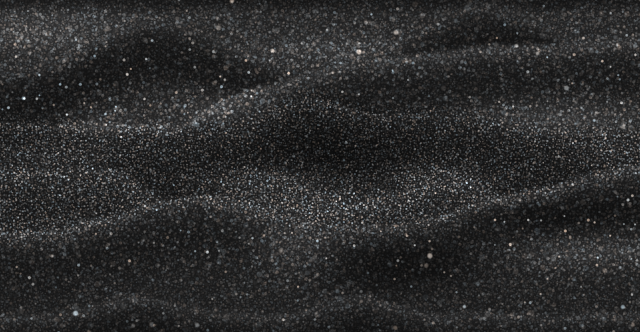
Give the GLSL for this texture, as a Shadertoy shader.

```glsl
float bump(float x, float center, float width) {
    float t = (x - center) / width;
    return exp(-t * t);
}

float patchAt(vec2 uv, vec2 center, vec2 size) {
    vec2 t = (uv - center) / size;
    return exp(-dot(t, t));
}

vec3 hash3(vec2 p) {
    vec3 q = fract(p.xyx * vec3(0.1031, 0.1030, 0.0973));
    q += dot(q, q.yxz + 33.33);
    return fract((q.xxy + q.yzz) * q.zyx);
}

// Covers the tone behind with a dune: lit crest, shaded face, paler foot.
float dune(float behind, float depth, float soft, float rim, float face, float foot) {
    float d = max(depth, 0.0);
    float tone = mix(face, rim, exp(-d / 0.034));
    tone = mix(tone, foot, smoothstep(0.1, 0.26, d));
    return mix(behind, tone, smoothstep(-soft, soft, depth));
}

// Cellular scatter of tinted discs; density is the share of lit cells.
vec3 glints(vec2 p, float scale, float radius, float density) {
    vec2 q = p * scale;
    vec2 cell = floor(q);
    float edge = 0.55 * scale / iResolution.y + 0.05;
    vec3 sum = vec3(0.0);
    for (int j = -1; j <= 1; j++)
    for (int i = -1; i <= 1; i++) {
        vec2 id = cell + vec2(i, j);
        vec3 h = hash3(id + scale);
        vec3 k = hash3(id + scale * 2.0 + 17.0);
        float r = radius * mix(0.65, 1.15, k.y);
        float disc = 1.0 - smoothstep(r - edge, r + edge, length(id + h.xy - q));
        vec3 tint = mix(vec3(1.06, 0.9, 0.78), vec3(0.84, 0.99, 1.08), k.x);
        sum += tint * disc * step(h.z, density) * mix(0.2, 1.05, k.z * k.z);
    }
    return sum;
}

void mainImage(out vec4 fragColor, in vec2 fragCoord) {
    vec2 uv = fragCoord / iResolution.xy;
    vec2 p = fragCoord / iResolution.y;
    float x = uv.x;
    float y = uv.y + 0.004 * sin(x * 31.0) + 0.002 * sin(x * 73.0 + 1.0);

    // Hazy distance and blurred far dunes
    float tone = 0.18 + 0.07 * patchAt(uv, vec2(0.05, 0.91), vec2(0.17, 0.07));
    tone -= 0.05 * smoothstep(0.95, 1.0, y);
    float farCrest = 0.78 + 0.15 * bump(x, 0.25, 0.13) + 0.19 * bump(x, 0.76, 0.17);
    tone = dune(tone, farCrest - y, 0.035, 0.20, 0.115, 0.18);
    tone += 0.05 * patchAt(uv, vec2(0.52, 0.85), vec2(0.13, 0.045));
    float slopeCrest = 0.62 + 0.265 * (1.0 - exp(-4.5 * max(x - 0.28, 0.0)));
    tone = dune(tone, slopeCrest - y, 0.018, 0.26, 0.125, 0.18);
    tone += 0.06 * patchAt(uv, vec2(0.36, 0.67), vec2(0.08, 0.06))
        + 0.06 * patchAt(uv, vec2(0.88, 0.65), vec2(0.13, 0.06))
        + 0.03 * patchAt(uv, vec2(0.18, 0.62), vec2(0.08, 0.04));

    // Sharp central dune and the valley at its foot
    float mainCrest = 0.605 + 0.03 * bump(x, 0.0, 0.1) - 0.02 * bump(x, 0.15, 0.04)
        + 0.1 * bump(x, 0.475, 0.075) + 0.065 * bump(x, 0.66, 0.14) - 0.02 * x;
    tone = dune(tone, mainCrest - y, 0.006, 0.19, 0.135, 0.135);
    float inMain = smoothstep(-0.005, 0.02, mainCrest - y);
    tone += inMain * (0.075 * patchAt(uv, vec2(0.41, 0.45), vec2(0.09, 0.045))
        + 0.09 * patchAt(uv, vec2(0.53, 0.37), vec2(0.12, 0.06))
        + 0.07 * patchAt(uv, vec2(0.69, 0.46), vec2(0.08, 0.04))
        + 0.04 * patchAt(uv, vec2(0.98, 0.53), vec2(0.08, 0.05))
        + 0.05 * patchAt(uv, vec2(0.08, 0.53), vec2(0.1, 0.035))
        - 0.03 * patchAt(uv, vec2(0.52, 0.55), vec2(0.13, 0.1)));

    // Near mounds, then the blurred foreground
    float moundCrest = 0.36 + 0.13 * (1.0 - smoothstep(0.16, 0.29, x))
        + 0.045 * bump(x, 0.33, 0.09) + 0.09 * bump(x, 0.7, 0.1);
    tone = dune(tone, moundCrest - y, 0.028, 0.24, 0.155, 0.19);
    float nearCrest = 0.30 + 0.1 * bump(x, 0.29, 0.13) + 0.03 * bump(x, 0.45, 0.1)
        + 0.2 * smoothstep(0.5, 1.05, x);
    tone = dune(tone, nearCrest - y, 0.014, 0.25, 0.125, 0.155);
    float inNear = smoothstep(0.0, 0.06, nearCrest - y);
    tone += inNear * (0.07 * patchAt(uv, vec2(0.46, 0.26), vec2(0.07, 0.09))
        + 0.07 * patchAt(uv, vec2(0.92, 0.24), vec2(0.13, 0.05))
        - 0.03 * patchAt(uv, vec2(0.86, 0.36), vec2(0.16, 0.05))
        - 0.03 * patchAt(uv, vec2(0.64, 0.2), vec2(0.12, 0.09)));
    float frontCrest = 0.05 + 0.055 * bump(x, 0.22, 0.08) + 0.05 * bump(x, 0.56, 0.08);
    tone = dune(tone, frontCrest - y, 0.018, 0.22, 0.11, 0.11);
    tone = max(0.085, 0.165 + 1.4 * (tone - 0.165));

    // Grain grows from fine points to wide discs away from the focal band
    float blur = max(smoothstep(-0.03, 0.07, nearCrest - y),
                     smoothstep(-0.01, 0.05, y - mainCrest));
    float wide = smoothstep(0.2, 0.48, abs(uv.y - 0.52));
    vec3 grain = glints(p, 165.0, 0.46, 0.9) * mix(2.0, 0.8, blur);
    grain += glints(p, 88.0, 0.4, 0.55) * mix(0.25, 1.3, blur) * (1.0 - 0.4 * wide);
    grain += glints(p, 48.0, 0.36, 0.25) * blur * 0.75;
    float base = mix(0.56, 0.68, blur);
    vec3 color = tone * vec3(1.0, 1.0, 1.01) * (base + grain);

    // Scattered bright sparkles
    color += glints(p, 65.0, 0.26, 0.1) * mix(0.25, 0.65, blur) * (1.0 - 0.4 * wide);
    color += glints(p, 27.0, 0.18, 0.05) * blur * 0.6;
    fragColor = vec4(clamp(color, 0.0, 1.0), 1.0);
}
```
